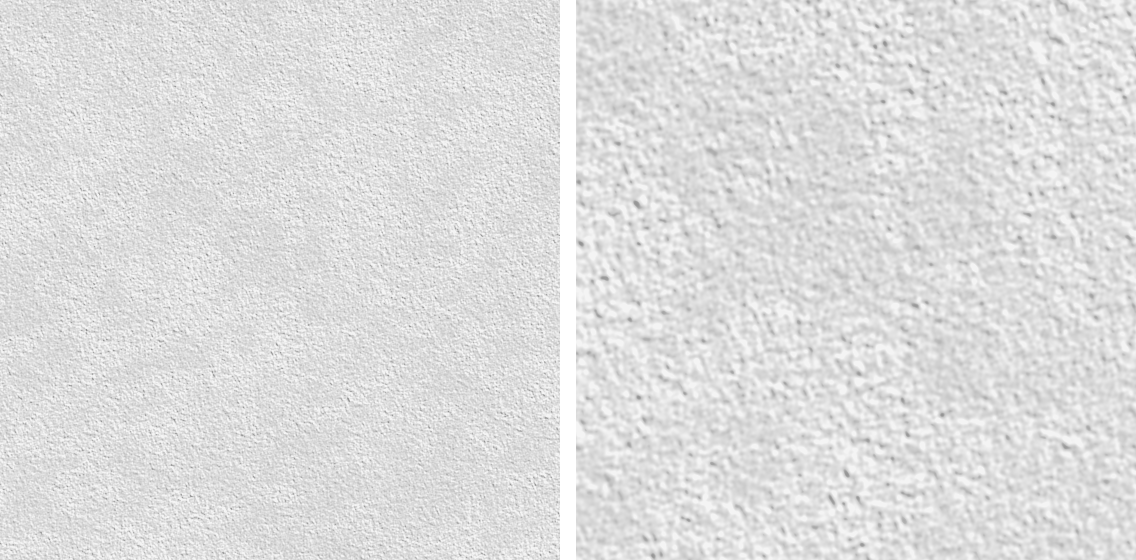
Left, the full canvas; right, a detail of the centre.
Give the GLSL for this texture, as a Shadertoy shader.

```glsl
// Pale grey stucco: fine embossed grain with tiny dark pits in soft rough patches.

const vec3 PLASTER = vec3(0.868);
const vec3 PIT_SHADE = vec3(0.50);
const vec3 HIGHLIGHT = vec3(0.955);

float hash(vec2 cell, float seed) {
    uvec2 q = uvec2(ivec2(cell) + 4096) * uvec2(1597334677u, 3812015801u);
    uint n = (q.x ^ q.y ^ (uint(seed) * 2654435769u)) * 1597334677u;
    n = (n ^ (n >> 15)) * 2246822519u;
    n ^= n >> 13;
    return float(n >> 8) / 16777216.0;
}

float valueNoise(vec2 p, float seed) {
    vec2 cell = floor(p);
    vec2 f = fract(p);
    f = f * f * (3.0 - 2.0 * f);
    float low = mix(hash(cell, seed), hash(cell + vec2(1, 0), seed), f.x);
    float high = mix(hash(cell + vec2(0, 1), seed), hash(cell + vec2(1, 1), seed), f.x);
    return mix(low, high, f.y);
}

mat2 rotation(float angle) {
    float c = cos(angle), s = sin(angle);
    return mat2(c, s, -s, c);
}

float fbm(vec2 p, float seed) {
    float sum = 0.0, weight = 0.5;
    for (int i = 0; i < 4; i++) {
        sum += weight * valueNoise(p, seed + float(i));
        p = rotation(0.65) * p * 2.03;
        weight *= 0.55;
    }
    return sum;
}

// Grain height from two differently turned lattices, so no rows show.
float grainHeight(vec2 uv, float scale, float seed) {
    float first = valueNoise(rotation(0.35) * uv * scale, seed);
    float second = valueNoise(rotation(1.15) * uv * scale * 1.3, seed + 1.0);
    return 0.75 * (first + second);
}

// Slope of the grain along the light direction.
float emboss(vec2 uv, vec2 light, float scale, float seed) {
    vec2 offset = light * 0.36 / scale;
    return grainHeight(uv + offset, scale, seed) - grainHeight(uv - offset, scale, seed);
}

void mainImage(out vec4 fragColor, in vec2 fragCoord) {
    vec2 uv = fragCoord / iResolution.y;
    vec2 light = normalize(vec2(-0.6, -0.8));

    // Faint drifts and small scalloped patches of roughness
    float drift = fbm(uv * 6.0, 11.0) - 0.48;
    float patches = fbm(uv * vec2(25.0, 34.0), 31.0);
    float rough = smoothstep(0.25, 0.75, patches + 0.2 * drift);

    // Relief of two grain sizes plus a dusting of fine grit
    float relief = 0.75 * emboss(uv, light, 270.0, 51.0)
                 + 0.40 * emboss(uv, light, 160.0, 61.0);
    float grit = valueNoise(rotation(0.4) * uv * 420.0, 71.0) - 0.5;

    float shade = relief * mix(0.14, 0.23, rough) + grit * 0.085;
    shade += (rough - 0.5) * 0.028 + drift * 0.03;

    // Pits sink where the relief faces away from the light
    float pit = smoothstep(0.34, 0.75, -relief) * mix(0.1, 0.6, rough);
    vec3 color = mix(PLASTER + shade, PIT_SHADE, pit);
    fragColor = vec4(min(color, HIGHLIGHT), 1.0);
}
```
